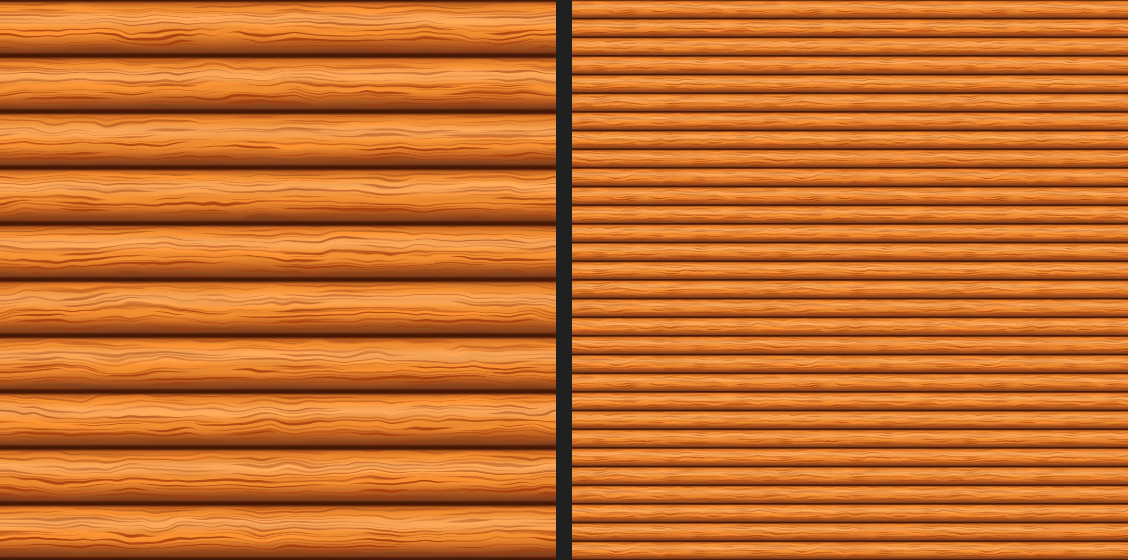
Left, the tile; right, the same tile 3 across and 3 down.
Reproduce this texture procedurally as a Shadertoy shader.

```glsl
// Ten stacked horizontal round logs with wavy wood grain and dark seams.

const float LOGS = 10.0;
const vec3 SEAM   = vec3(0.27, 0.09, 0.02);
const vec3 SHADOW = vec3(0.50, 0.25, 0.11);
const vec3 RUST   = vec3(0.74, 0.37, 0.12);
const vec3 ORANGE = vec3(0.96, 0.56, 0.19);
const vec3 PALE   = vec3(0.98, 0.65, 0.34);
const vec3 GRAIN  = vec3(0.64, 0.22, 0.04);

float hash(vec2 p) {
    return fract(sin(dot(p, vec2(127.1, 311.7))) * 43758.5453);
}

// Value noise that wraps in x after a whole number of cells
float wrapNoise(vec2 p, float period, float seed) {
    vec2 cell = floor(p), f = fract(p);
    f = f * f * (3.0 - 2.0 * f);
    float x0 = mod(cell.x, period), x1 = mod(cell.x + 1.0, period);
    float y0 = cell.y + seed * 37.0, y1 = y0 + 1.0;
    return mix(mix(hash(vec2(x0, y0)), hash(vec2(x1, y0)), f.x),
               mix(hash(vec2(x0, y1)), hash(vec2(x1, y1)), f.x), f.y);
}

// Signed noise with the given cells across the canvas and up a log
float wave(vec2 uv, vec2 cells, float seed) {
    return wrapNoise(uv * cells, cells.x, seed) - 0.5;
}

// Bends the grain: broad waves, ripples and a few knots per log
float bentHeight(vec2 uv, float row) {
    float wildness = 0.4 + 1.2 * wrapNoise(uv * vec2(5.0, 1.5), 5.0, row + 20.0);
    float bend = 0.10 * wave(uv, vec2(8.0, 2.0), row)
               + 0.09 * wave(uv, vec2(21.0, 3.0), row + 40.0)
               + 0.035 * wave(uv, vec2(47.0, 5.0), row + 60.0);
    float height = uv.y + bend * wildness;
    for (float i = 0.0; i < 2.0; i++) {
        vec2 knot = vec2(hash(vec2(row, i + 3.0)), 0.25 + 0.5 * hash(vec2(row, i + 9.0)));
        vec2 d = uv - knot;
        d.x -= floor(d.x + 0.5);
        float lift = 0.14 * (hash(vec2(row, i + 17.0)) - 0.5);
        d /= vec2(0.035, 0.22);
        height += lift * exp(-dot(d, d));
    }
    return height;
}

// Tapered strokes along the grain; each stroke line swells and fades
float strokes(float x, float height, float count, float stretch,
              float width, float seed, float pixel) {
    float v = height * count;
    float line = floor(v);
    float swell = wrapNoise(vec2(x * stretch, line * 7.0), stretch, seed);
    float offset = 0.4 * (hash(vec2(line, seed)) - 0.5);
    float halfWidth = width * smoothstep(0.2, 0.95, swell);
    float soft = max(pixel * count * 0.7, 0.06);
    float d = abs(fract(v) - 0.5 - offset);
    float ink = 1.0 - smoothstep(halfWidth - soft, halfWidth + soft, d);
    return ink * smoothstep(0.22, 0.5, swell);
}

// Rounded shading from the underside (0) to the top (1) of a log
vec3 logShade(float h) {
    vec3 color = mix(SHADOW, RUST, smoothstep(0.05, 0.25, h));
    color = mix(color, ORANGE, smoothstep(0.18, 0.40, h));
    color = mix(color, PALE, smoothstep(0.45, 0.63, h) * (1.0 - smoothstep(0.68, 0.84, h)));
    return mix(color, RUST, smoothstep(0.83, 0.98, h));
}

void mainImage(out vec4 fragColor, in vec2 fragCoord) {
    vec2 p = fragCoord / iResolution.xy;
    float row = floor(p.y * LOGS);
    vec2 uv = vec2(p.x, fract(p.y * LOGS));
    float pixel = LOGS / iResolution.y;

    float bent = bentHeight(uv, row);
    vec3 color = logShade(uv.y + 0.25 * (bent - uv.y));

    // Soft streaks of lighter and darker wood
    color *= 1.0 + 0.10 * wave(vec2(uv.x, bent), vec2(6.0, 13.0), row + 80.0);

    // Fine and bold grain, strongest below the highlight
    float fine = strokes(uv.x, bent, 15.0, 9.0, 0.24, row + 100.0, pixel);
    float bold = strokes(uv.x, bent + 0.03, 9.0, 13.0, 0.21, row + 130.0, pixel);
    float belly = smoothstep(0.08, 0.25, uv.y) * (1.0 - smoothstep(0.40, 0.58, uv.y));
    color = mix(color, GRAIN, fine * mix(0.30, 0.45, belly));
    color = mix(color, mix(GRAIN, SHADOW, 0.3 * (1.0 - belly)), bold * mix(0.42, 0.80, belly));

    // Dark gap between neighbouring logs
    float under = 1.0 - smoothstep(0.015, 0.085, uv.y);
    float over = 1.0 - smoothstep(0.005, 0.07, 1.0 - uv.y);
    color = mix(color, SEAM, max(under, over));

    fragColor = vec4(color, 1.0);
}
```
